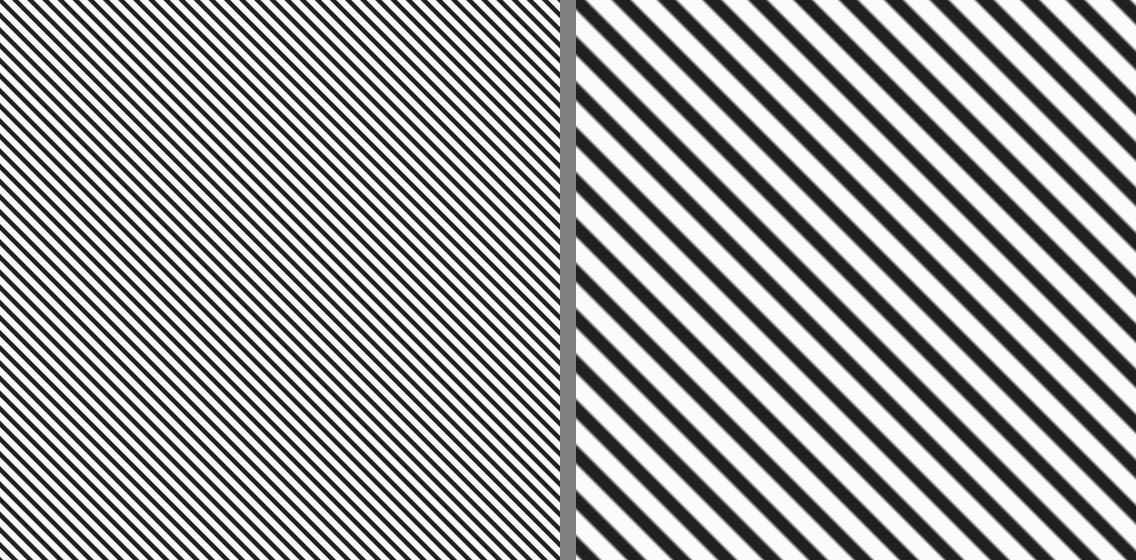
Left: the whole. Right: its middle third, enlarged.
Reproduce this pattern procedurally as a WebGL 2 fragment shader.

```glsl
#version 300 es
precision highp float;
// Even diagonal pinstripes, dark on near-white, falling from upper left to lower right.
// A phase that grows with x + y crosses a whole number of periods along each side,
// so the stripes tile; the distance to the nearest stripe centre gives a soft edge.

#define STRIPE_COUNT vec2(37.0, 37.0)  // periods across and down
#define DARK_SHARE 0.42                // stripe width as a part of one period
#define EDGE_SOFTNESS 0.07             // half width of the edge blend, in periods
#define INK_COLOR vec3(0.13, 0.12, 0.125)
#define PAPER_COLOR vec3(0.985)

uniform vec2 u_resolution;
out vec4 fragColor;

// Distance to the nearest whole phase, in periods: 0 at a stripe centre, 0.5 between stripes
float stripeDistance(float phase) {
    return abs(fract(phase + 0.5) - 0.5);
}

void main() {
    vec2 uv = gl_FragCoord.xy / u_resolution;

    // Stripe centres lie where the phase is whole, including the falling diagonal
    float phase = dot(uv, STRIPE_COUNT);
    float edgeDistance = stripeDistance(phase) - 0.5 * DARK_SHARE;

    // Keep the blend at least about one pixel wide on small canvases
    float pixelInPeriods = length(STRIPE_COUNT / u_resolution);
    float blend = max(EDGE_SOFTNESS, 0.7 * pixelInPeriods);

    float ink = 1.0 - smoothstep(-blend, blend, edgeDistance);
    fragColor = vec4(mix(PAPER_COLOR, INK_COLOR, ink), 1.0);
}
```
